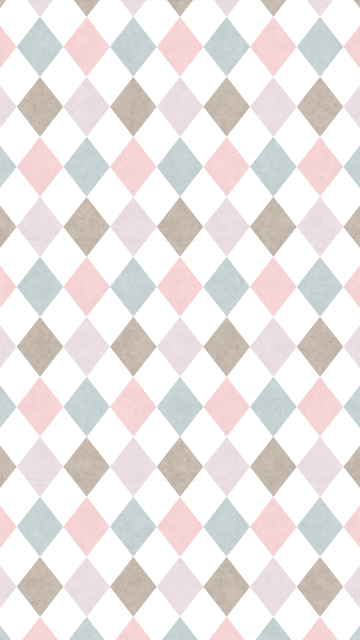
This pattern is drawn by a Shadertoy shader. Its source:

```glsl
// Harlequin paper: a grid of touching diamonds in four pastel tints on white.
// Each grid cell holds one diamond; tint follows row and column parity,
// and layered value noise gives the tints a recycled-paper grain.

const vec2  CELLS      = vec2(7.714, 10.667);  // diamonds across and down
const vec2  FIRST      = vec2(0.857, 0.780);   // first centre from top left, in cells
const vec3  WHITE      = vec3(1.0);
const vec3  BLUE       = vec3(0.775, 0.822, 0.828);
const vec3  PINK       = vec3(0.965, 0.828, 0.835);
const vec3  TAUPE      = vec3(0.772, 0.728, 0.678);
const vec3  LILAC      = vec3(0.920, 0.868, 0.882);
const float GRAIN      = 0.050;                // grain contrast of the palest tint
const float SEAM_ROWS  = 4.0;                  // rows between faint sheet seams
const float SEAM_PHASE = 3.22;                 // first seam, in rows below row 0
const float SEAM_WIDTH = 0.0016;               // in canvas heights
const float SEAM_DARK  = 0.018;

float hash(vec2 p) {
    vec3 q = fract(vec3(p.xyx) * 0.1031);
    q += dot(q, q.yzx + 33.33);
    return fract((q.x + q.y) * q.z);
}

float valueNoise(vec2 p) {
    vec2 i = floor(p), f = fract(p);
    f = f * f * (3.0 - 2.0 * f);
    return mix(mix(hash(i), hash(i + vec2(1, 0)), f.x),
               mix(hash(i + vec2(0, 1)), hash(i + vec2(1, 1)), f.x), f.y);
}

// Zero-centred mix of broad mottling, fibres and fine specks
float paperGrain(vec2 p) {
    return 0.30 * valueNoise(p * 55.0)
         + 0.35 * valueNoise(p * 170.0 + 17.0)
         + 0.35 * valueNoise(p * 390.0 + 51.0) - 0.5;
}

// Rows alternate blue/pink with taupe/lilac; the order swaps every two rows
vec3 tintOf(ivec2 cell, out float roughness) {
    bool swapped = ((cell.x + (cell.y >> 1)) & 1) == 1;
    bool earthy = (cell.y & 1) == 1;
    roughness = earthy ? (swapped ? 1.0 : 2.2) : (swapped ? 1.1 : 1.5);
    return earthy ? (swapped ? LILAC : TAUPE) : (swapped ? PINK : BLUE);
}

void mainImage(out vec4 fragColor, in vec2 fragCoord) {
    vec2 uv = fragCoord / iResolution.xy;
    vec2 paper = fragCoord / iResolution.y;
    vec2 grid = vec2(uv.x, 1.0 - uv.y) * CELLS - FIRST;
    vec2 cell = floor(grid + 0.5);
    vec2 local = abs(grid - cell);

    // Diamond coverage, smoothed over one pixel
    float pixel = length(CELLS / iResolution.xy);
    float coverage = clamp(0.5 - (local.x + local.y - 0.5) / pixel, 0.0, 1.0);

    // Grained tint with a few dark flecks
    float roughness;
    vec3 tint = tintOf(ivec2(cell), roughness);
    float fleck = smoothstep(0.82, 1.0, valueNoise(paper * 260.0 + 83.0));
    tint += roughness * (GRAIN * paperGrain(paper) - 0.018 * fleck);
    vec3 color = mix(WHITE, tint, coverage);

    // Faint horizontal seams between sheets
    float row = mod(grid.y - SEAM_PHASE + 0.5 * SEAM_ROWS, SEAM_ROWS) - 0.5 * SEAM_ROWS;
    float seamDist = abs(row) / CELLS.y;
    float seam = 1.0 - smoothstep(0.0, SEAM_WIDTH + 0.5 / iResolution.y, seamDist);
    color -= SEAM_DARK * seam * (0.5 + valueNoise(vec2(paper.x * 30.0, 7.0)));

    fragColor = vec4(clamp(color, 0.0, 1.0), 1.0);
}
```
